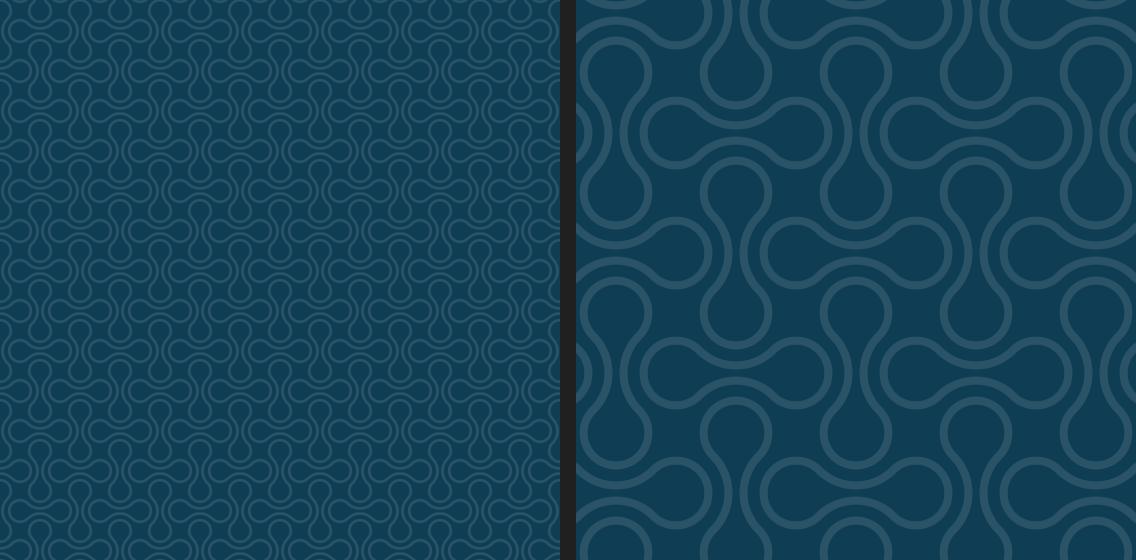
Left: the whole. Right: its middle third, enlarged.
Give the GLSL for this pattern, as a WebGL 1 fragment shader.

```glsl
precision mediump float;

uniform vec2 u_resolution;

#define CELLS 14.0
#define ROW_OFFSET 0.225
#define LOBE_RADIUS 0.27
#define LINE_WIDTH 0.067
#define GROUND_COLOR vec3(0.06, 0.24, 0.33)
#define LINE_COLOR vec3(0.165, 0.325, 0.405)

// Signed distance to a horizontal dumbbell: two lobes joined by concave arcs.
float dumbbell(vec2 p) {
  vec2 q = abs(p);
  float lobe = length(q - vec2(0.5, 0.0)) - LOBE_RADIUS;
  float waistRadius = sqrt(0.5) - LOBE_RADIUS;
  float waist = waistRadius - length(q - vec2(0.0, 0.5));
  return q.x + q.y < 0.5 ? waist : lobe;
}

// Distance to the closest outline; orientation alternates like a checkerboard.
float outlineDistance(vec2 p) {
  vec2 nearest = floor(p + 0.5);
  float closest = 1.0;
  for (int j = -1; j <= 1; j++) {
    for (int i = -1; i <= 1; i++) {
      vec2 node = nearest + vec2(float(i), float(j));
      vec2 local = p - node;
      bool upright = mod(node.x + node.y, 2.0) > 0.5;
      float d = dumbbell(upright ? local.yx : local);
      closest = min(closest, abs(d));
    }
  }
  return closest;
}

void main() {
  vec2 uv = gl_FragCoord.xy / u_resolution;
  vec2 p = uv * CELLS - vec2(0.0, ROW_OFFSET);

  // Antialiased stroke, softened over about one pixel.
  float pixel = CELLS / min(u_resolution.x, u_resolution.y);
  float edge = outlineDistance(p) - 0.5 * LINE_WIDTH;
  float stroke = 1.0 - smoothstep(-0.6 * pixel, 0.6 * pixel, edge);

  gl_FragColor = vec4(mix(GROUND_COLOR, LINE_COLOR, stroke), 1.0);
}
```
